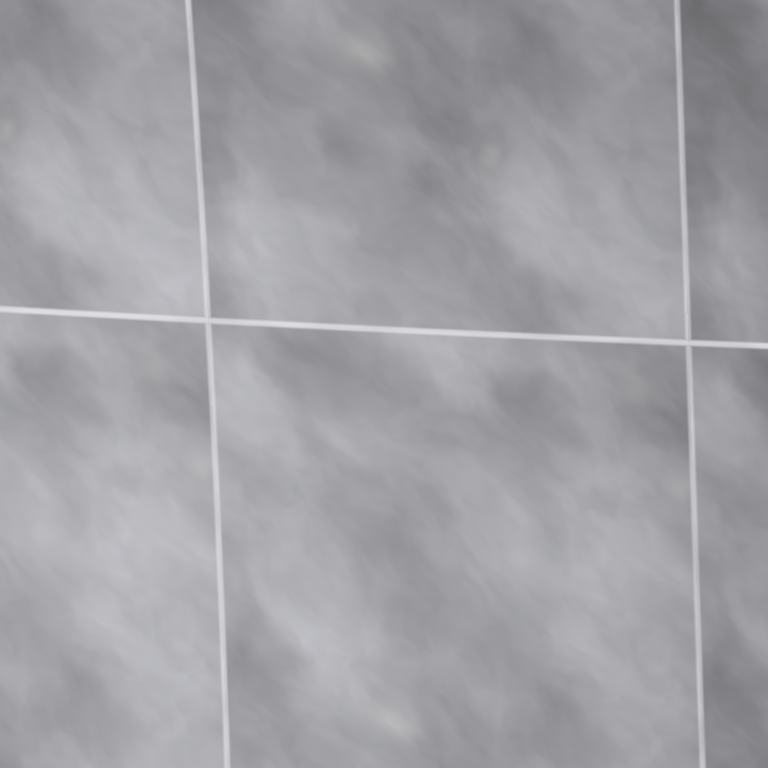
A Shadertoy shader for this texture:

```glsl
// Grey stone wall tiles with thin pale grout lines, seen slightly askew.

const vec3  STONE_TINT     = vec3(0.993, 0.995, 1.022);
const vec3  GROUT_COLOR    = vec3(0.89, 0.89, 0.91);
const vec3  CREAM_TINT     = vec3(1.0, 0.98, 0.78);
const vec2  TILE_SIZE      = vec2(0.628, 0.872);
const float GROUT_HALF     = 0.0038;  // half width of a grout line
const float GROUT_SOFT     = 0.0024;  // blur of its edges
const float ROW_STRENGTH   = 0.95;
const float COL_STRENGTH   = 0.78;
const float BRIGHTNESS     = 0.677;
const vec2  FALLOFF        = vec2(0.10, 0.08); // darkening to the right and top
const float CLOUD_SCALE    = 7.0;
const float CLOUD_CONTRAST = 0.30;
const float CLOUD_GAIN     = 0.58;
const float STREAK_STRETCH = 0.62;
const float WARP           = 0.55;

// Stains shared by every tile: centre (0 to 1), radius, brightness change
const int STAIN_COUNT = 9;
const vec4 STAINS[STAIN_COUNT] = vec4[](
    vec4(0.61, 0.860, 0.060, -0.065),
    vec4(0.31, 0.290, 0.038, -0.050),
    vec4(0.03, 0.165, 0.028, -0.055),
    vec4(0.67, 0.620, 0.050, -0.040),
    vec4(0.47, 0.210, 0.025, -0.030),
    vec4(0.60, 0.280, 0.014,  0.060),
    vec4(0.35, 0.423, 0.022,  0.070),
    vec4(0.89, 0.930, 0.020,  0.040),
    vec4(0.97, 0.780, 0.018,  0.045));

float hash(vec2 p) {
    vec3 q = fract(vec3(p.xyx) * 0.1031);
    q += dot(q, q.yzx + 33.33);
    return fract((q.x + q.y) * q.z);
}

float valueNoise(vec2 p) {
    vec2 cell = floor(p);
    vec2 f = fract(p);
    f = f * f * f * (f * (f * 6.0 - 15.0) + 10.0);
    float low  = mix(hash(cell), hash(cell + vec2(1, 0)), f.x);
    float high = mix(hash(cell + vec2(0, 1)), hash(cell + vec2(1, 1)), f.x);
    return mix(low, high, f.y);
}

// Layered noise, centred on zero
float clouds(vec2 p) {
    float sum = 0.0, amplitude = 1.0, total = 0.0;
    for (int i = 0; i < 5; i++) {
        sum += amplitude * (valueNoise(p) - 0.5);
        total += amplitude;
        amplitude *= CLOUD_GAIN;
        p = mat2(0.96, 0.28, -0.28, 0.96) * p * 2.03 + 17.3;
    }
    return sum / total;
}

// Tile coordinates: grout lies on the integers
vec2 tileCoords(vec2 uv, out float columnWidth) {
    float left  = mix(0.296, 0.245, uv.y) + 0.019 * uv.y * (1.0 - uv.y);
    float right = mix(0.915, 0.8815, uv.y);
    float row   = 0.5977 - 0.0582 * uv.x + 0.010 * uv.x * uv.x;
    columnWidth = right - left;
    return vec2((uv.x - left) / columnWidth, (uv.y - row) / TILE_SIZE.y);
}

// Mottled stone with diagonal streaks and stains
vec3 stone(vec2 local, vec2 uv) {
    vec2 p = local * TILE_SIZE;
    vec2 streak = vec2(p.x - p.y, p.x + p.y) * 0.7071;
    streak *= vec2(STREAK_STRETCH, 1.0) * CLOUD_SCALE;
    vec2 bend = vec2(clouds(streak + 41.0), clouds(streak + 83.0));
    float mottle = clouds(streak + WARP * bend + 9.0);

    float light = BRIGHTNESS - dot(FALLOFF, uv * uv * uv);
    light += CLOUD_CONTRAST * mottle;
    float cream = 0.0;
    for (int i = 0; i < STAIN_COUNT; i++) {
        vec4 stain = STAINS[i];
        vec2 offset = local - stain.xy;
        offset = (offset - round(offset)) * TILE_SIZE + 0.05 * bend;
        float amount = stain.w * exp(-dot(offset, offset) / (stain.z * stain.z));
        light += min(amount, 0.0);
        cream += max(amount, 0.0);
    }
    return light * STONE_TINT + cream * CREAM_TINT;
}

float groutMask(float dist) {
    float soft = max(GROUT_SOFT, 0.75 / iResolution.y);
    return 1.0 - smoothstep(GROUT_HALF - soft, GROUT_HALF + soft, dist);
}

void mainImage(out vec4 fragColor, in vec2 fragCoord) {
    vec2 uv = fragCoord / iResolution.xy;
    float columnWidth;
    vec2 tile = tileCoords(uv, columnWidth);
    vec3 color = stone(fract(tile), uv);

    // Grout, a little worn along its length and dimmer to the right
    vec2 dist = abs(tile - round(tile)) * vec2(columnWidth, TILE_SIZE.y);
    float wear = 0.88 + 0.24 * (valueNoise(uv * 24.0) - 0.5);
    float column = groutMask(dist.x) * COL_STRENGTH * (1.0 - 0.22 * uv.x);
    float row = groutMask(dist.y) * ROW_STRENGTH * (1.0 - 0.08 * uv.x);
    color = mix(color, GROUT_COLOR, max(column, row) * wear);

    fragColor = vec4(color, 1.0);
}
```
